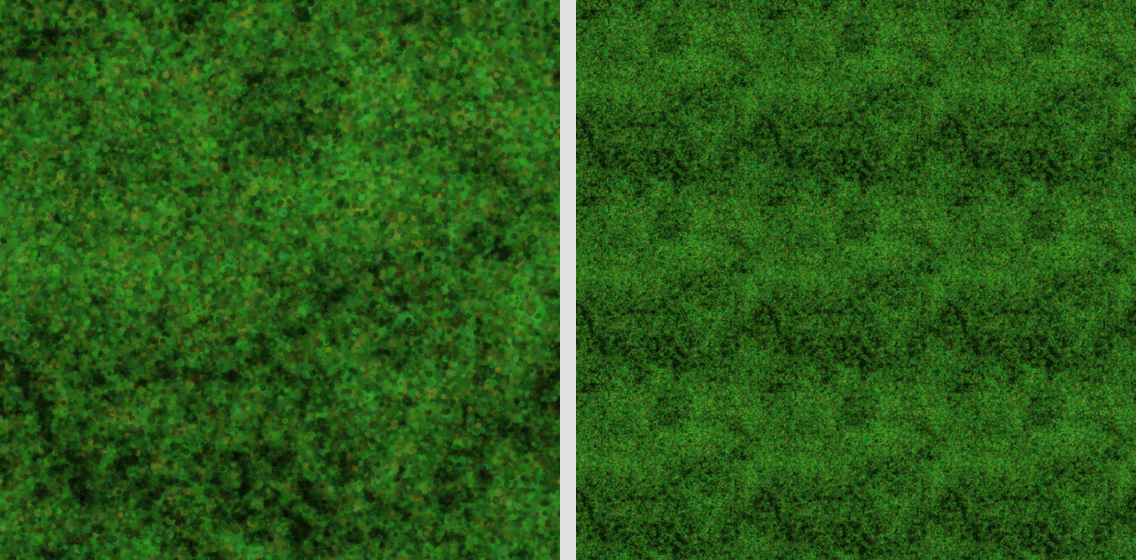
Left, the tile; right, the same tile 3 across and 3 down.
Reproduce this texture procedurally as a Shadertoy shader.

```glsl
const float TAU = 6.2831853;

vec3 hash3(vec2 cell, float seed) {
    uvec3 v = uvec3(cell.x, cell.y, seed) * 1664525u + 1013904223u;
    v.x += v.y * v.z; v.y += v.z * v.x; v.z += v.x * v.y;
    v ^= v >> 16u;
    v.x += v.y * v.z; v.y += v.z * v.x; v.z += v.x * v.y;
    return vec3(v >> 8u) / 16777216.0;
}

float cornerSlope(vec2 cell, vec2 toPoint, float period) {
    float angle = TAU * hash3(mod(cell, period), period).x;
    return dot(vec2(cos(angle), sin(angle)), toPoint);
}

// Gradient noise that wraps after a whole number of cells
float gradientNoise(vec2 uv, float period) {
    vec2 p = uv * period, i = floor(p), f = p - i;
    vec2 w = f * f * f * (f * (f * 6.0 - 15.0) + 10.0);
    vec2 e = vec2(0, 1);
    return mix(
        mix(cornerSlope(i, f, period), cornerSlope(i + e.yx, f - e.yx, period), w.x),
        mix(cornerSlope(i + e, f - e, period), cornerSlope(i + 1.0, f - 1.0, period), w.x), w.y);
}

float fbm(vec2 uv, float period) {
    float sum = 0.0, amplitude = 1.0;
    for (int octave = 0; octave < 4; octave++) {
        sum += amplitude * gradientNoise(uv, period);
        period *= 2.0;
        amplitude *= 0.55;
    }
    return sum;
}

// Leaf green of a given brightness, drifting to olive, brown or pale
vec3 leafColor(float green, vec2 tint) {
    float red = mix(0.27, 0.92, tint.x * tint.x * tint.x);
    float blue = mix(0.17, 0.42, tint.y * tint.y * tint.y);
    return green * vec3(red, 1.0 - 0.2 * pow(tint.x, 4.0), blue);
}

// Soft overlapping discs, one per cell
vec3 addLeaves(vec3 color, vec2 uv, float cells, float tone) {
    vec2 p = uv * cells, base = floor(p);
    for (int y = -1; y <= 1; y++)
    for (int x = -1; x <= 1; x++) {
        vec2 cell = base + vec2(x, y), id = mod(cell, cells);
        vec3 place = hash3(id, cells), look = hash3(id, cells + 500.0);
        float radius = mix(0.35, 0.8, place.z);
        float dist = length(p - cell - place.xy);
        float soft = mix(0.25, 0.75, look.y) * radius;
        float cover = 1.0 - smoothstep(radius - soft, radius, dist);
        float green = max(tone + 0.5 * (look.x - 0.5), 0.06);
        vec2 tint = vec2(look.z, fract(look.x * 37.0));
        color = mix(color, leafColor(green, tint), cover * mix(0.25, 0.65, place.z));
    }
    return color;
}

// Sparse crisp specks, denser where the ground is lit
vec3 addSpecks(vec3 color, vec2 uv, float cells, float light) {
    vec2 p = uv * cells, base = floor(p);
    float edge = 1.2 * cells / iResolution.y;
    for (int y = -1; y <= 1; y++)
    for (int x = -1; x <= 1; x++) {
        vec2 cell = base + vec2(x, y), id = mod(cell, cells);
        vec3 place = hash3(id, cells + 900.0), look = hash3(id, cells + 1300.0);
        float radius = mix(0.12, 0.36, place.z * place.z);
        float dist = length(p - cell - place.xy);
        float cover = 1.0 - smoothstep(radius - edge, radius + edge, dist);
        float shown = step(look.x, 0.22) * mix(0.15, 0.5, look.y) * light;
        vec3 speck = leafColor(mix(0.35, 0.68, look.z), vec2(fract(look.z * 29.0), look.y));
        color = mix(color, speck, cover * shown);
    }
    return color;
}

void mainImage(out vec4 fragColor, in vec2 fragCoord) {
    vec2 uv = fragCoord / iResolution.xy;

    // Broad light and shade
    float band = cos(TAU * (uv.y - 0.7));
    float clouds = fbm(uv, 5.0);
    float tone = 0.385 + 0.035 * band + 0.12 * clouds + 0.07 * fbm(uv, 40.0);
    vec3 color = leafColor(tone, vec2(0.6));

    // Leaves from large to small
    color = addLeaves(color, uv, 36.0, tone);
    color = addLeaves(color, uv, 54.0, tone);
    color = addLeaves(color, uv, 76.0, tone);
    color = addLeaves(color, uv, 110.0, tone);

    // Dark gaps gathered in the shaded parts
    float gaps = fbm(uv + 0.37, 28.0) + 0.5 * clouds + 0.12 * band;
    color *= mix(0.42, 1.0, smoothstep(-0.75, -0.1, gaps));

    // Bright specks
    float light = clamp(0.7 + 0.3 * band + 0.5 * clouds, 0.2, 1.0);
    color = addSpecks(color, uv, 64.0, light * 0.6);
    color = addSpecks(color, uv, 128.0, light);

    fragColor = vec4(color, 1.0);
}
```
